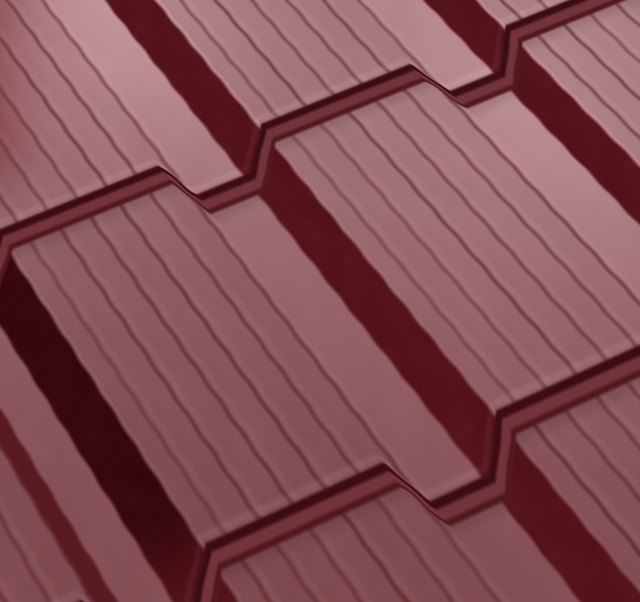
This texture is drawn by a WebGL 1 fragment shader. Its source:

```glsl
precision mediump float;
// Red metal roof tiles seen at a slant: a perspective map turns the canvas into
// tile space, where each cell has a ribbed panel, a flat valley, a dark side wall
// and a stepped front lip. Sheen and layered sines vary the panels.
uniform vec2 u_resolution;

float hash(vec2 p) {
  return fract(sin(dot(p, vec2(12.99, 78.23))) * 4375.85);
}

// Soft stripe covering a..b with edges of softness e
float stripe(float x, float a, float b, float e) {
  return smoothstep(a - e, a + e, x) * (1.0 - smoothstep(b - e, b + e, x));
}

// Canvas to tile space: x counts columns rightward, y counts rows downward
vec2 tileSpace(vec2 p) {
  vec2 t = vec2(1.9532 * p.x + 1.2815 * p.y - 0.7912,
                0.7803 * p.x - 1.9359 * p.y + 1.1953);
  return t / (0.0307 * p.x - 0.2956 * p.y + 1.2956);
}

// How far the front edge hangs down across one tile
float edgeDrop(float s) {
  return 0.13 * smoothstep(0.595, 0.65, s) * (1.0 - clamp((s - 0.85) / 0.15, 0.0, 1.0));
}

// Slow brushed mottling
float mottle(vec2 t) {
  return sin(t.x * 19.0 + 2.0 * sin(t.y * 7.0)) * sin(t.y * 11.0 + t.x * 5.0)
       + 0.5 * sin(t.x * 53.0 + t.y * 31.0) * sin(t.y * 47.0 - t.x * 23.0);
}

// Painted panel, brighter toward the top of the canvas
vec3 panelColor(vec2 p, vec2 t, float s, float q, vec2 id) {
  float light = smoothstep(0.05, 1.1, 0.85 * p.y + 0.16 * p.x);
  vec3 color = mix(vec3(0.51, 0.30, 0.32), vec3(0.65, 0.48, 0.50), light);
  float valley = smoothstep(0.61, 0.65, s);
  color += 0.035 * valley * (0.4 + light);
  // Sky sheen on the upper left and upper right tiles
  color += 0.08 * exp(-20.0 * dot(p - vec2(0.16, 0.94), p - vec2(0.16, 0.94)));
  color += 0.05 * exp(-16.0 * dot(p - vec2(0.88, 0.78), p - vec2(0.88, 0.78)));
  color -= vec3(0.10, 0.15, 0.15) * exp(-14.0 * p.x) * smoothstep(0.6, 0.8, p.y);
  color += 0.006 * mottle(t) + 0.02 * (hash(id) - 0.5);

  // Pressed ribs, each with its own strength and a pale shoulder
  float k = (s - 0.065) / 0.112;
  float d = (fract(k + 0.5) - 0.5) * 0.112;
  float ribbed = 1.0 - smoothstep(0.64, 0.66, s);
  float strength = 0.5 + 0.35 * hash(vec2(floor(k + 0.5), id.x + 3.0 * id.y));
  color += 0.025 * ribbed * stripe(d, 0.012, 0.03, 0.009);
  vec3 ribColor = mix(vec3(0.38, 0.17, 0.19), vec3(0.45, 0.24, 0.26), light);
  color = mix(color, ribColor, ribbed * strength * stripe(d, -0.007, 0.007, 0.007));

  // Step beside the valley shows its dark face in the leftmost column
  float face = stripe(s, 0.625, 0.685, 0.009) * step(id.x, -0.5);
  color = mix(color, vec3(0.35, 0.10, 0.13), face);
  // Shade cast under the lip above
  return color * (1.0 - 0.13 * (1.0 - smoothstep(0.06, 0.12, q)));
}

void main() {
  vec2 p = gl_FragCoord.xy / u_resolution.y;
  vec2 t = tileSpace(p);
  // Slight waviness of the sheet metal
  t.x += 0.002 * sin(t.y * 60.0 + 3.0 * t.x);
  float s = fract(t.x);
  float depth = t.y - edgeDrop(s);
  float q = fract(depth);
  vec2 id = vec2(floor(t.x), floor(depth));

  vec3 color = panelColor(p, t, s, q, id);

  // Shaded side wall, deepest in the leftmost column
  vec3 wallColor = mix(vec3(0.33, 0.075, 0.10), vec3(0.21, 0.035, 0.05),
                       step(id.x, -0.5) * smoothstep(1.15, 0.85, t.y));
  wallColor += 0.008 * mottle(t * 1.7);
  color = mix(color, wallColor, stripe(s, 0.825, 0.985, 0.009));

  // Front lip: dark crease, painted strip, thin lower shadow
  float e = fract(q + 0.5) - 0.5;
  color += 0.04 * stripe(e, -0.03, -0.012, 0.008);
  color = mix(color, vec3(0.45, 0.20, 0.23), stripe(e, 0.0, 0.066, 0.007));
  color = mix(color, vec3(0.23, 0.05, 0.07), stripe(e, -0.003, 0.021, 0.007));
  color = mix(color, vec3(0.30, 0.08, 0.10), 0.9 * stripe(e, 0.052, 0.068, 0.007));

  gl_FragColor = vec4(color, 1.0);
}
```
